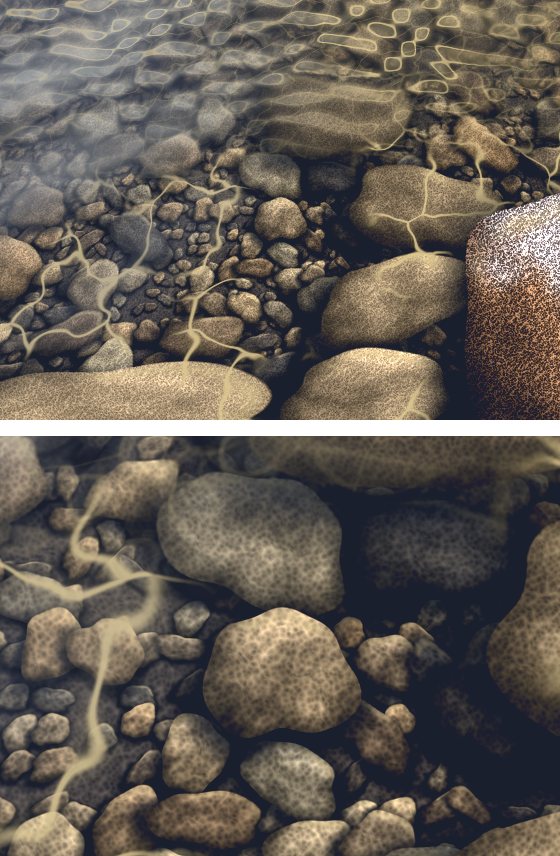
Top, the full canvas; bottom, a detail of the centre.
Reproduce this texture procedurally as a WebGL 2 fragment shader.

```glsl
#version 300 es
precision highp float;
uniform vec2 u_resolution;
out vec4 fragColor;

const vec3 CREAM = vec3(0.76, 0.69, 0.51);
const vec3 TAN = vec3(0.64, 0.56, 0.45);
const vec3 UMBER = vec3(0.35, 0.32, 0.30);
const vec3 SILVER = vec3(0.62, 0.63, 0.63);
const vec3 SLATE = vec3(0.41, 0.44, 0.51);

vec2 hash2(vec2 p) {
  vec3 v = fract(p.xyx * vec3(0.1031, 0.1030, 0.0973));
  v += dot(v, v.yzx + 33.33);
  return fract((v.xx + v.yz) * v.zy);
}

mat2 rotation(float angle) {
  float c = cos(angle), s = sin(angle);
  return mat2(c, -s, s, c);
}

float layeredSines(vec2 p) {
  float sum = 0.0, amplitude = 0.5;
  for (int i = 0; i < 4; i++) {
    p = rotation(1.1) * p * 1.7 + 1.3;
    sum += amplitude * sin(p.x + 1.7 * sin(p.y));
    amplitude *= 0.58;
  }
  return sum;
}

// Distances to the nearest and second nearest cell points
vec2 cellular(vec2 p) {
  vec2 cell = floor(p), nearest = vec2(9.0);
  for (int y = -1; y <= 1; y++)
    for (int x = -1; x <= 1; x++) {
      vec2 id = cell + vec2(x, y);
      float d = length(id + 0.1 + 0.8 * hash2(id) - p);
      nearest = d < nearest.x ? vec2(d, nearest.x) : vec2(nearest.x, min(nearest.y, d));
    }
  return nearest;
}

// Lumpy faceted stone with a lit upper rim and a contact shadow
vec3 paintStone(vec3 ground, vec2 offset, vec2 radius, float angle, float seed, vec3 tint, float grain, float blur) {
  vec2 d = rotation(angle) * offset / radius;
  float a = atan(d.y, d.x + 0.00001);
  float lump = 1.0 + 0.10 * sin(2.0 * a + seed * 40.0) + 0.08 * sin(3.0 * a + seed * 70.0) + 0.03 * sin(7.0 * a + seed * 90.0);
  float r = pow(dot(pow(abs(d), vec2(2.8)), vec2(1.0)), 1.0 / 2.8) / lump;
  float facing = dot(normalize(offset + 0.00001), vec2(0.35, 0.94));
  float facets = layeredSines(d * 1.9 + seed * 30.0);
  float light = 0.9 + 0.38 * facing * smoothstep(0.1, 1.0, r) + 0.24 * facets;
  light *= 1.0 - 0.4 * smoothstep(0.7, 1.0, r) * (1.0 - max(facing, 0.0));
  vec3 rock = tint * light * (0.62 + 0.88 * grain);
  float rim = 1.0 - smoothstep(0.0, 0.13, abs(r - 0.88));
  rock = mix(rock, CREAM, 0.5 * rim * smoothstep(0.2, 1.0, facing + 0.5 * facets));
  ground *= mix(vec3(0.28, 0.31, 0.38), vec3(1.0), smoothstep(0.9, 1.45, r + 0.22 * facing));
  return mix(rock, ground, smoothstep(-blur, blur, (r - 1.0) * min(radius.x, radius.y)));
}

// One jittered grid of stones laid over the ground
vec3 scatterStones(vec3 ground, vec2 p, float density, float grain, float blur) {
  vec2 cell = floor(p);
  for (int y = 1; y >= -1; y--)
    for (int x = -1; x <= 1; x++) {
      vec2 id = cell + vec2(x, y), place = hash2(id), kind = hash2(id + 57.0);
      if (hash2(id + 131.0).x > density) continue;
      vec2 radius = vec2(0.36, 0.25) + vec2(0.22, 0.15) * kind;
      vec3 tint = mix(UMBER * 0.9, TAN, kind.y) * mix(vec3(0.95, 1.0, 1.03), vec3(1.06, 0.99, 0.90), place.y);
      ground = paintStone(ground, p - id - 0.2 - 0.6 * place, radius, (place.x - 0.5) * 1.8, kind.x, tint, grain, blur);
    }
  return ground;
}

// Thin bright light lines with a soft glow
float caustics(vec2 p) {
  vec2 warp = vec2(layeredSines(p * 1.3), layeredSines(p * 1.3 + 7.0));
  vec2 c = cellular(p + 0.3 * warp);
  float gap = c.y - c.x;
  return 0.7 * (1.0 - smoothstep(0.01, 0.08, gap)) + 0.3 * exp(-gap * 9.0);
}

float ripples(vec2 p) {
  float bend = layeredSines(p * 3.0);
  return 0.6 * sin(p.y * 62.0 - p.x * 16.0 + 5.0 * bend) + 0.4 * sin(p.y * 38.0 + p.x * 30.0 - 4.0 * bend);
}

void main() {
  vec2 p = gl_FragCoord.xy / u_resolution.y;
  float pixel = 1.0 / u_resolution.y;
  float water = smoothstep(0.5, 0.88, p.y + 0.12 * (0.65 - p.x));
  vec2 bed = vec2((p.x - 0.67) * (1.0 + 0.7 * p.y), p.y + 0.35 * p.y * p.y);
  float wave = ripples(bed);
  float grain = 0.5 * cellular(p * 120.0 + layeredSines(p * 50.0)).x + 0.5 * cellular(rotation(0.6) * p * 210.0).x;
  float soft = pixel * (1.0 + 3.0 * water);
  vec2 bent = bed + water * wave * vec2(0.02, 0.012);

  // Gravel, pebbles and cobbles
  vec3 color = UMBER * (0.4 + 0.8 * grain);
  for (int i = 0; i < 3; i++) {
    float scale = 23.0 / pow(2.1, float(i));
    color = scatterStones(color, bent * scale + float(i) * 17.3, 0.92 - 0.15 * float(i), grain, soft * scale * 1.2);
  }

  // Broad slabs stepping away from the shore
  for (int i = 3; i >= 0; i--) {
    float n = float(i);
    vec2 centre = vec2(0.9 + 0.12 * sin(n * n * 0.5 - 0.2), 0.06 + 0.22 * n);
    vec2 offset = p + water * wave * 0.008 - centre;
    color = paintStone(color, offset, vec2(0.19 - 0.01 * n, 0.10), 0.3 * sin(n * 2.0), 0.31 + n * 0.17, TAN * (0.97 - 0.09 * n), grain, soft);
  }
  color = paintStone(color, p - vec2(0.25, 0.0), vec2(0.35, 0.13), 0.03, 0.63, TAN * 0.95, grain, pixel);

  // Water surface and the light it focuses on the bed
  vec3 crest = mix(SILVER, vec3(0.59, 0.54, 0.42), smoothstep(0.3, 1.1, p.x));
  vec3 trough = mix(SLATE * 0.65, vec3(0.27, 0.26, 0.24), smoothstep(0.2, 0.9, p.x));
  color = mix(color, mix(trough, crest, smoothstep(-0.6, 0.7, wave)), water * 0.62);
  float lit = smoothstep(-0.2, 0.4, layeredSines(p * 4.0 + 2.0));
  float nearLight = caustics(bed * vec2(4.5, 5.0)) * lit;
  float rings = 1.0 - smoothstep(0.03, 0.2, abs(wave - 0.4 - 0.3 * layeredSines(bed * 7.0)));
  float farLight = rings * (0.3 + 0.5 * lit) + 0.25 * caustics(bed * vec2(6.0, 11.0) - vec2(0.0, bed.x * 3.0));
  color = mix(color, CREAM, clamp(mix(nearLight, farLight, water), 0.0, 0.9));

  // Blue sky reflected in slanting streaks
  float streak = 0.5 + 0.5 * sin((p.y - 0.65 * p.x) * 19.0 + 2.0 * layeredSines(p * 2.0));
  float haze = (1.0 - smoothstep(0.05, 0.85, p.x)) * smoothstep(-0.1, 0.6, p.y);
  vec3 sky = mix(SLATE, SILVER, streak * smoothstep(0.2, 1.0, p.y));
  color = mix(color, sky, haze * (0.22 + 0.38 * streak) + 0.03);

  // Dry boulder, rusty below and pale lilac on top
  float speckle = smoothstep(0.2, 0.65, grain);
  float bleached = smoothstep(0.28, 0.48, p.y + 0.25 * (p.x - 1.25) + 0.08 * layeredSines(p * 9.0));
  vec3 granite = mix(vec3(0.47, 0.36, 0.28), vec3(0.62, 0.58, 0.59), bleached) * (0.65 + 0.65 * speckle);
  color = paintStone(color, p - vec2(1.34, 0.21), vec2(0.25, 0.32), 0.15, 0.47, granite, grain, pixel);

  // Crisp tone curve with cool shadows
  color = (color - 0.45) * 1.28 + 0.49;
  float shade = 1.0 - smoothstep(0.1, 0.4, color.g);
  color = max(color, vec3(0.10, 0.11, 0.14)) + vec3(0.0, 0.01, 0.04) * shade;
  fragColor = vec4(clamp(color, 0.0, 1.0), 1.0);
}
```
